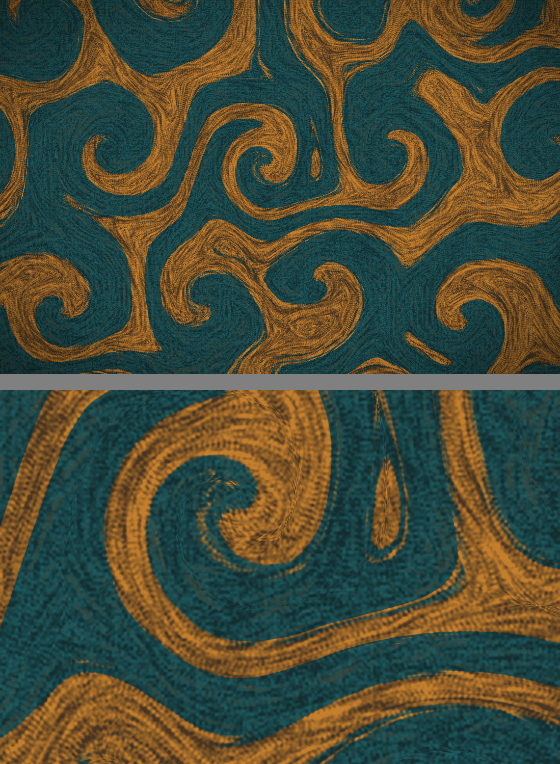
Top, the full canvas; bottom, a detail of the centre.
Write a WebGL 1 fragment shader that draws this pattern.

```glsl
precision highp float;
// Swirling teal and ochre bands drawn with fine hair-like strokes.
// Wavy diagonal stripes are twirled around scattered centres; strokes are
// noise smeared along the flow, and a vignette darkens the borders.

uniform vec2 u_resolution;

const vec3 TEAL_DARK = vec3(0.07, 0.17, 0.18);
const vec3 TEAL_LIGHT = vec3(0.11, 0.35, 0.37);
const vec3 OCHRE_DARK = vec3(0.28, 0.20, 0.12);
const vec3 OCHRE_LIGHT = vec3(0.74, 0.48, 0.17);

const float PI = 3.14159;
const vec2 ACROSS = vec2(-0.62, 0.785);  // stripe normal
const vec2 ALONG = vec2(0.785, 0.62);    // stripe direction
const float STRIPE_FREQ = 15.5;          // phase per canvas height
const float CELL = 0.40;                 // spacing of the swirls
const float SWIRL_RADIUS = 0.30;
const float SWIRL_TURN = 6.6;            // twist at a centre, radians
const float OCHRE_BIAS = -0.16;          // shifts the share of ochre
const float HAIR_FREQ = 300.0;
const float HAIR_STEP = 0.005;
const float HAIR_CONTRAST = 4.2;
const float VIGNETTE = 0.42;

float hash(vec2 p) {
  return fract(sin(dot(p, vec2(127.1, 311.7))) * 43758.55);
}

float noise(vec2 p) {
  vec2 i = floor(p);
  vec2 f = fract(p);
  f = f * f * (3.0 - 2.0 * f);
  return mix(mix(hash(i), hash(i + vec2(1.0, 0.0)), f.x),
             mix(hash(i + vec2(0.0, 1.0)), hash(i + vec2(1.0, 1.0)), f.x), f.y);
}

vec2 rotate(vec2 v, float a) {
  float c = cos(a);
  float s = sin(a);
  return vec2(c * v.x - s * v.y, s * v.x + c * v.y);
}

// Phase of the plain wavy stripes.
float stripePhase(vec2 p) {
  float bend = 0.065 * sin(6.5 * dot(p, ALONG) + 2.0 * p.y)
             + 0.12 * noise(p * 2.6 + 4.0);
  return STRIPE_FREQ * (dot(p, ACROSS) + bend);
}

// Twirled stripes: x is the phase across, y the position along the flow.
vec2 flowField(vec2 p) {
  vec2 home = floor(p / CELL);
  vec2 q = p;
  float shift = 0.0;
  for (int j = -1; j <= 1; j++) {
    for (int i = -1; i <= 1; i++) {
      vec2 id = home + vec2(float(i), float(j));
      vec2 jitter = vec2(hash(id + 3.1), hash(id + 17.7)) - 0.5;
      float stagger = 0.5 * mod(id.y, 2.0) - 0.25;
      vec2 centre = (id + 0.5 + 0.3 * jitter + vec2(stagger, 0.0)) * CELL;
      vec2 d = p - centre;
      float fall = max(0.0, 1.0 - length(d) / SWIRL_RADIUS);
      float turn = SWIRL_TURN * (0.8 + 0.4 * hash(id + 8.3));
      turn *= hash(id + 29.4) < 0.4 ? -1.0 : 1.0;
      q += rotate(d, turn * fall * fall) - d;
      // Pull the nearest band edge into the centre, giving two spiral arms.
      float phase = stripePhase(centre);
      shift += fall * fall * (phase - PI * floor(phase / PI + 0.5));
    }
  }
  return vec2(stripePhase(q) - shift, dot(q, ALONG));
}

// Fine strokes: noise averaged along a short line.
float hairStrokes(vec2 p, vec2 dir) {
  float sum = 0.0;
  for (int k = -4; k <= 4; k++) {
    sum += noise((p + dir * float(k) * HAIR_STEP) * HAIR_FREQ);
  }
  return (sum / 9.0 - 0.5) * HAIR_CONTRAST;
}

void main() {
  vec2 p = gl_FragCoord.xy / u_resolution.y;
  vec2 uv = gl_FragCoord.xy / u_resolution;

  // Flow direction from the slope of the phase, slightly unruly.
  vec2 field = flowField(p);
  float e = 0.002;
  vec2 slope = vec2(flowField(p + vec2(e, 0.0)).x, flowField(p + vec2(0.0, e)).x) - field.x;
  vec2 dir = vec2(-slope.y, slope.x) / max(length(slope), 0.0001);
  dir = rotate(dir, 0.9 * (noise(p * 22.0) - 0.5));

  float hair = hairStrokes(p, dir);
  float grain = noise(p * 360.0 + 50.0) - 0.5;

  // Long tapering streaks that run beside the band edges.
  float streak = noise(vec2(field.x * 2.3, field.y * 3.5)) - 0.5;
  float thin = noise(vec2(field.x * 5.0 + 31.0, field.y * 5.0)) - 0.5;
  float band = sin(field.x) + OCHRE_BIAS + 0.85 * streak + 0.75 * thin + 0.22 * hair;
  float ochre = smoothstep(-0.16, 0.16, band);

  // Dark seams at the edges, stroke tone inside the bands.
  float seam = 1.0 - smoothstep(0.0, 0.35, abs(band));
  float tone = 0.5 + 0.75 * hair + 0.45 * grain + 0.35 * thin - 0.15 * seam;
  vec3 teal = mix(TEAL_DARK, TEAL_LIGHT, clamp(0.5 + 0.6 * hair + 0.8 * grain, 0.0, 1.0));
  teal = mix(teal, OCHRE_DARK, smoothstep(0.1, 0.6, hair + 0.4 * thin) * 0.45);
  vec3 gold = mix(OCHRE_DARK, OCHRE_LIGHT, clamp(tone, 0.0, 1.0));
  vec3 color = mix(teal, gold, ochre);

  vec2 border = uv - 0.5;
  color *= 1.04 - VIGNETTE * smoothstep(0.12, 0.55, dot(border, border));
  gl_FragColor = vec4(color, 1.0);
}
```
